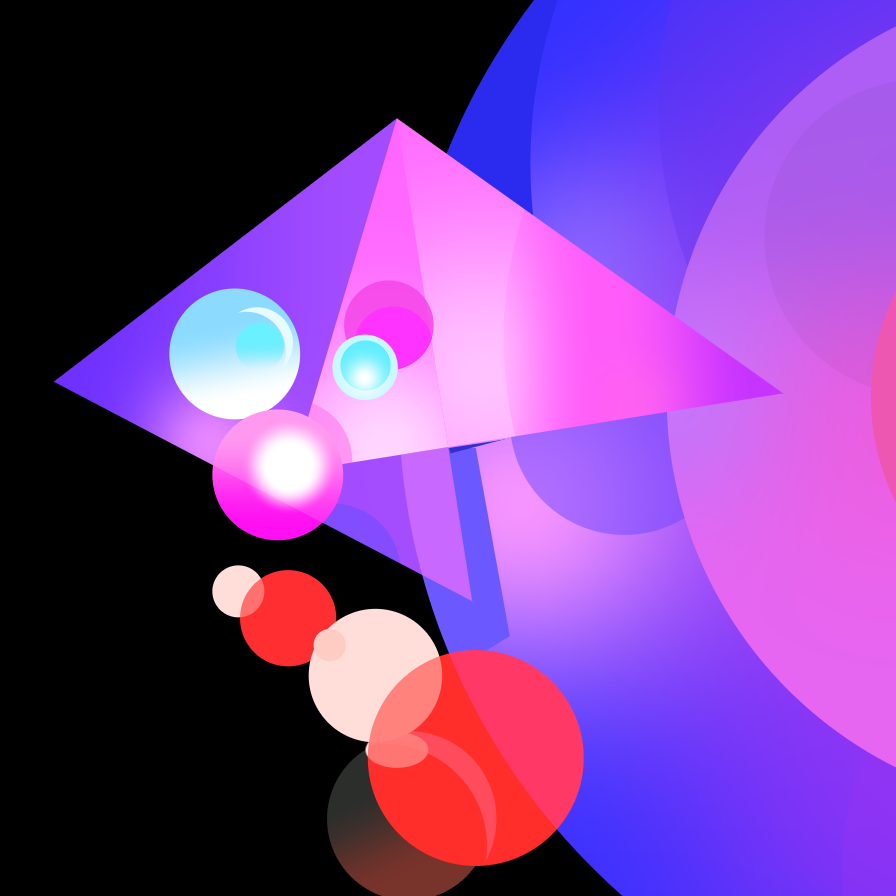
A Shadertoy shader for this background:

```glsl
// Coverage of a signed distance, smoothed over one pixel
float cover(float dist) {
    return clamp(0.5 - dist * iResolution.y, 0.0, 1.0);
}

float disc(vec2 p, vec2 centre, float radius) {
    return cover(length(p - centre) - radius);
}

// Coverage of the side lying left of the line a to b
float leftOf(vec2 p, vec2 a, vec2 b) {
    vec2 dir = normalize(b - a);
    return cover(dir.y * (p.x - a.x) - dir.x * (p.y - a.y));
}

// Counter-clockwise triangle
float triangle(vec2 p, vec2 a, vec2 b, vec2 c) {
    return min(leftOf(p, a, b), min(leftOf(p, b, c), leftOf(p, c, a)));
}

float glow(vec2 p, vec2 centre, float width) {
    vec2 q = (p - centre) / width;
    return exp(-dot(q, q));
}

// Large nested spheres on the right
vec3 nestedSpheres(vec2 p, float big) {
    float depth = 0.737 - length(p - vec2(1.182, 0.553));
    vec3 col = mix(vec3(0.2, 0.19, 1.0), vec3(0.55, 0.22, 0.96), smoothstep(0.0, 0.42, depth));
    col = mix(col, vec3(0.62, 0.2, 0.95), 0.6 * glow(p, vec2(1.0, 0.05), 0.25));
    col = mix(col, vec3(1.0, 0.6, 1.0), 0.95 * glow(p, vec2(0.58, 0.44), 0.2));
    col = mix(col, vec3(0.65, 0.5, 1.0), 0.5 * glow(p, vec2(0.65, 0.72), 0.12));
    col = mix(col, vec3(0.37, 0.2, 0.93), 0.35 * disc(p, vec2(1.235, 0.88), 0.5));
    col = mix(col, vec3(0.62, 0.2, 0.95), 0.25 * disc(p, vec2(1.3, 0.03), 0.36));
    col = mix(col, vec3(0.42, 0.28, 1.0), 0.5 * disc(p, vec2(0.697, 0.531), 0.128));

    // Dark outer rim and lower refracted strip
    float rim = (1.0 - disc(p, vec2(1.147, 0.818), 0.555)) * smoothstep(0.68, 0.72, p.y);
    col = mix(col, vec3(0.17, 0.17, 0.94), rim);
    float strip = min(leftOf(p, vec2(0.569, 0.29), vec2(0.531, 0.5)),
                      leftOf(p, vec2(0.52, 0.26), vec2(0.569, 0.29)));
    col = mix(col, vec3(0.42, 0.35, 1.0), strip * step(p.y, 0.5));

    // Pink sphere and its red core
    vec3 pink = mix(vec3(0.9, 0.4, 0.95), vec3(0.68, 0.37, 0.96), smoothstep(0.4, 0.78, p.y));
    pink = mix(pink, vec3(0.75, 0.47, 1.0), glow(p, vec2(0.78, 0.56), 0.13));
    pink = mix(pink, vec3(0.95, 0.36, 0.85), 0.7 * glow(p, vec2(1.0, 0.53), 0.18));
    pink *= 1.0 - 0.04 * disc(p, vec2(1.03, 0.735), 0.177);
    col = mix(col, pink, disc(p, vec2(1.206, 0.557), 0.462));
    col = mix(col, vec3(0.93, 0.34, 0.7), disc(p, vec2(1.236, 0.557), 0.264));
    return col * big;
}

vec3 pyramid(vec3 col, vec2 p, float big) {
    vec2 apex = vec2(0.443, 0.868), front = vec2(0.3255, 0.473);
    vec2 right = vec2(0.874, 0.561), low = vec2(0.527, 0.329);

    // Violet left face, continuing under the right face
    vec3 violet = mix(vec3(0.43, 0.19, 1.0), vec3(0.64, 0.3, 1.0), smoothstep(0.06, 0.42, p.x));
    violet = mix(violet, vec3(1.0, 0.6, 1.0), 0.8 * glow(p, vec2(0.235, 0.505), 0.07));
    float under = leftOf(p, right, front);
    violet = mix(violet, vec3(0.48, 0.3, 1.0), 0.8 * under * disc(p, vec2(0.371, 0.362), 0.076));
    violet = mix(violet, vec3(0.8, 0.42, 1.0), 0.9 * under * big);
    col = mix(col, violet, triangle(p, apex, vec2(0.06, 0.574), low));

    // Pink right face, divided by the far edge and a curved refraction
    float beyond = leftOf(p, low, apex);
    beyond = 1.0 - beyond;
    vec3 pink = vec3(1.0, 0.4, 1.0);
    pink = mix(pink, vec3(1.0, 0.84, 1.0), glow(p, vec2(0.43, 0.5), 0.13) * (1.0 - beyond));
    pink = mix(pink, vec3(1.0, 0.76, 1.0), glow(p, vec2(0.54, 0.58), 0.18) * beyond);
    float curve = disc(p, vec2(1.018, 0.622), 0.456) * beyond;
    pink = mix(pink, vec3(1.0, 0.36, 0.98), curve * smoothstep(0.53, 0.67, p.x));
    pink = mix(pink, vec3(0.78, 0.2, 1.0), smoothstep(0.68, 0.85, p.x));
    pink = mix(pink, vec3(1.0, 0.4, 0.92), 0.6 * glow(p, vec2(0.71, 0.55), 0.05));

    // Magenta reflection and the halo of the glowing sphere
    float shade = disc(p, vec2(0.434, 0.637), 0.05);
    pink = mix(pink, vec3(0.96, 0.27, 0.91), 0.85 * shade);
    pink = mix(pink, vec3(1.0, 0.2, 1.0), shade * disc(p, vec2(0.439, 0.614), 0.044));
    pink = mix(pink, vec3(1.0, 0.5, 0.94), 0.7 * disc(p, vec2(0.325, 0.486), 0.068));
    col = mix(col, pink, triangle(p, apex, front, right));
    float sliver = triangle(p, vec2(0.501, 0.5), vec2(0.503, 0.494), vec2(0.56, 0.509));
    return mix(col, vec3(0.2, 0.18, 0.8), sliver);
}

vec3 cyanAndMagenta(vec3 col, vec2 p) {
    vec3 sky = mix(vec3(0.55, 0.86, 1.0), vec3(1.0), smoothstep(0.64, 0.55, p.y + 0.2 * (0.262 - p.x)));
    float shine = disc(p, vec2(0.287, 0.617), 0.04) * (1.0 - disc(p, vec2(0.275, 0.608), 0.044));
    sky = mix(sky, vec3(0.9, 0.98, 1.0), shine);
    sky = mix(sky, vec3(0.42, 0.94, 1.0), disc(p, vec2(0.29, 0.613), 0.027) * smoothstep(0.585, 0.62, p.y));
    col = mix(col, sky, disc(p, vec2(0.262, 0.605), 0.073));

    vec3 magenta = mix(vec3(1.0, 0.08, 0.95), vec3(1.0, 0.5, 0.94), smoothstep(0.41, 0.52, p.y));
    magenta += 0.12 * leftOf(p, vec2(0.527, 0.329), vec2(0.06, 0.574)) * vec3(0.0, -1.0, 0.0)
             + vec3(0.0, 0.1, 0.0);
    magenta = mix(magenta, vec3(1.0), smoothstep(0.054, 0.024, length(p - vec2(0.323, 0.479))));
    col = mix(col, magenta, disc(p, vec2(0.31, 0.47), 0.073));

    vec3 ice = mix(vec3(0.78, 0.97, 1.0), vec3(0.36, 0.93, 1.0), disc(p, vec2(0.408, 0.592), 0.028));
    ice = mix(ice, vec3(1.0), glow(p, vec2(0.407, 0.578), 0.02));
    return mix(col, ice, disc(p, vec2(0.4075, 0.59), 0.0365));
}

// Chain of pale, red and smoky balls
vec3 ballChain(vec3 col, vec2 p, float big) {
    vec3 pale = vec3(1.0, 0.87, 0.85), coral = vec3(1.0, 0.51, 0.49);
    vec3 smoke = mix(vec3(0.17, 0.18, 0.17), vec3(0.47, 0.2, 0.17), smoothstep(0.13, 0.01, p.y + 0.5 * (0.43 - p.x)));
    col = mix(col, smoke, disc(p, vec2(0.456, 0.086), 0.091));
    float bead = disc(p, vec2(0.266, 0.34), 0.029);
    col = mix(col, pale, bead);
    col = mix(col, mix(vec3(1.0, 0.18, 0.19), coral, 0.8 * bead), disc(p, vec2(0.3216, 0.31), 0.0537));
    float ball = disc(p, vec2(0.419, 0.246), 0.0745);
    col = mix(col, pale, ball);
    col = mix(col, vec3(1.0, 0.8, 0.77), disc(p, vec2(0.368, 0.28), 0.018));

    float lens = cover((length((p - vec2(0.443, 0.163)) / vec2(1.0, 0.57)) - 0.035) * 0.57);
    col = mix(col, pale, lens);
    vec3 red = mix(vec3(1.0, 0.18, 0.17), vec3(1.0, 0.22, 0.4), big);
    float crescent = disc(p, vec2(0.456, 0.086), 0.098) * (1.0 - disc(p, vec2(0.43, 0.056), 0.1135));
    red = mix(red, vec3(1.0, 0.3, 0.36), crescent);
    red = mix(red, coral, max(ball, 0.85 * lens));
    return mix(col, red, disc(p, vec2(0.531, 0.154), 0.1205));
}

void mainImage(out vec4 fragColor, in vec2 fragCoord) {
    vec2 p = fragCoord / iResolution.y;
    float big = disc(p, vec2(1.182, 0.553), 0.737);
    vec3 col = nestedSpheres(p, big);
    col = pyramid(col, p, big);
    col = cyanAndMagenta(col, p);
    col = ballChain(col, p, big);
    fragColor = vec4(clamp(col, 0.0, 1.0), 1.0);
}
```
